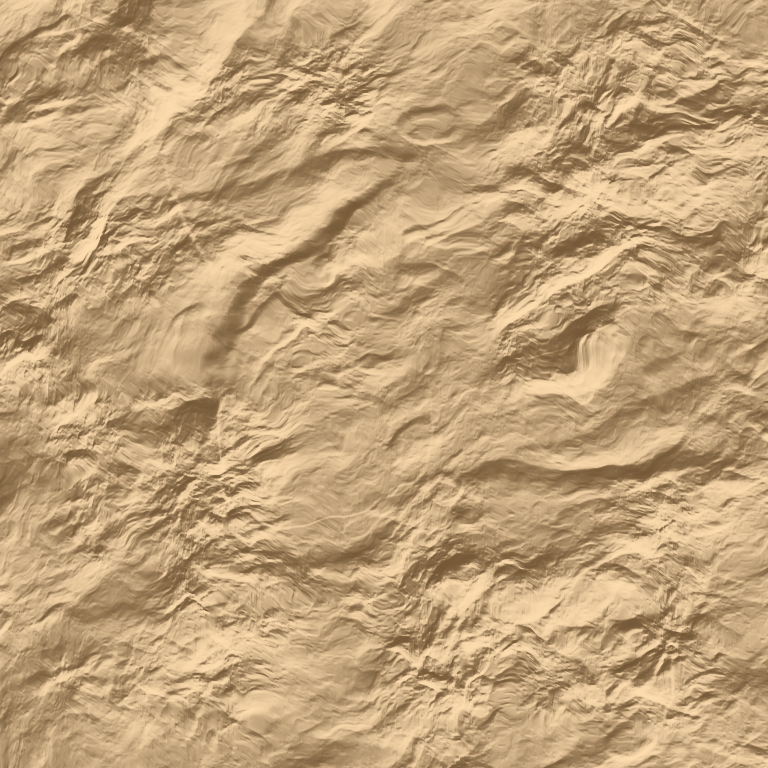
This texture is drawn by a WebGL 1 fragment shader. Its source:

```glsl
precision highp float;
// Weathered sandstone face: broken strata, knobbly lumps, pits and a curved fold.
// A warped height field of creased and cellular noise is lit from the upper left,
// and its slope towards the light picks a tone between shadow and sunlit sand.

uniform vec2 u_resolution;

#define SHADOW vec3(0.45, 0.34, 0.21)
#define SUNLIT vec3(1.0, 0.87, 0.69)
#define LIGHT_DIR vec2(-0.34, 0.94)
#define STRATA_SCALE 9.5
#define FLAT_TILT 0.13
#define STEEP_TILT 0.9
#define GAIN 0.46
#define CREASE 0.5
#define LUMPS 0.15
#define RELIEF 0.072
#define EXPOSURE 0.12
#define SLOPE_STEP 0.0025

float hash(vec2 p) {
  return fract(sin(dot(p, vec2(127.1, 311.7))) * 43758.5453);
}

float noise(vec2 p) {
  vec2 cell = floor(p);
  vec2 f = fract(p);
  vec2 u = f * f * f * (f * (f * 6.0 - 15.0) + 10.0);
  float low = mix(hash(cell), hash(cell + vec2(1.0, 0.0)), u.x);
  float high = mix(hash(cell + vec2(0.0, 1.0)), hash(cell + 1.0), u.x);
  return mix(low, high, u.y);
}

vec2 noise2(vec2 p) {
  return vec2(noise(p), noise(p + 37.3)) - 0.5;
}

vec2 rotate(vec2 p, float angle) {
  float c = cos(angle);
  float s = sin(angle);
  return vec2(c * p.x + s * p.y, c * p.y - s * p.x);
}

// Rounded domes that meet in sharp valleys
float domes(vec2 p) {
  vec2 cell = floor(p);
  float nearest = 4.0;
  for (int j = -1; j <= 1; j++) {
    for (int i = -1; i <= 1; i++) {
      vec2 c = cell + vec2(float(i), float(j));
      vec2 d = c + vec2(hash(c), hash(c + 57.0)) - p;
      nearest = min(nearest, dot(d, d));
    }
  }
  return -nearest;
}

// Creased octaves whose bedding swings about, finer ones less stretched
float strata(vec2 p, float tilt, float roughness) {
  float sum = 0.0;
  float amplitude = 1.0;
  float frequency = STRATA_SCALE;
  for (int i = 0; i < 6; i++) {
    float k = float(i);
    vec2 stretch = vec2(0.48 + 0.06 * k, 1.0);
    vec2 q = rotate(p, tilt + 0.5 * sin(2.4 * k)) * stretch * frequency;
    float n = 2.0 * noise(q + 11.7 * k + 20.0 * tilt) - 1.0;
    float patchy = mix(1.0, roughness, min(k, 1.0));
    sum += amplitude * patchy * (0.4 * n - CREASE * sqrt(n * n + 0.002));
    amplitude *= GAIN;
    frequency *= 2.03;
  }
  return sum;
}

// Long curved fold: gentle on its left flank, abrupt on its right
float fold(vec2 p) {
  float along = (p.y - 0.43) / 0.32;
  float across = p.x - 0.27 - 0.24 * along * along;
  float profile = smoothstep(-0.1, -0.02, across)
                * (1.0 - smoothstep(-0.015, 0.015, across));
  float ends = smoothstep(-0.15, 0.2, along)
             * (1.0 - smoothstep(0.8, 1.1, along));
  return 0.42 * profile * ends;
}

float height(vec2 p) {
  vec2 q = p + 0.05 * noise2(p * 6.0) + 0.02 * noise2(p * 19.0)
         + 0.006 * noise2(p * 55.0);
  float roughness = mix(0.55, 1.4, smoothstep(0.25, 0.75, noise(p * vec2(7.0, 9.0))));
  float steepness = 1.0 - smoothstep(0.15, 0.45, q.x + 0.25 * (0.7 - q.y));
  float rock = mix(strata(q, FLAT_TILT, roughness),
                   strata(q, STEEP_TILT, roughness), steepness);
  vec2 lumpy = rotate(q, 0.45) * vec2(12.0, 20.0);
  rock += LUMPS * roughness * (domes(lumpy) + 0.4 * domes(lumpy * 2.3 + 9.0));
  float pits = smoothstep(0.7, 0.88, noise(rotate(q, 0.6) * vec2(13.0, 19.0) + 70.0));
  return rock + fold(q) - 0.13 * pits;
}

// Sparse thin crests that catch the sun
float crests(vec2 p) {
  vec2 q = p + 0.05 * noise2(p * 8.0) + 0.012 * noise2(p * 30.0);
  float n = abs(2.0 * noise(rotate(q, 0.25) * vec2(4.0, 7.0) + 3.0) - 1.0);
  return (1.0 - smoothstep(0.0, 0.035, n)) * smoothstep(0.5, 0.75, noise(p * 7.0 + 15.0));
}

void main() {
  vec2 p = gl_FragCoord.xy / u_resolution.y;

  // Slope facing the light, squashed softly into a tone
  vec2 offset = 0.5 * SLOPE_STEP * LIGHT_DIR;
  float slope = (height(p - offset) - height(p + offset)) / SLOPE_STEP;
  float lit = slope * RELIEF + EXPOSURE + 0.7 * crests(p);
  lit += 0.35 * (noise(p * vec2(5.0, 8.0) + 4.0) - 0.5);
  float tone = 0.5 + 0.5 * lit / sqrt(1.0 + lit * lit);
  gl_FragColor = vec4(mix(SHADOW, SUNLIT, tone), 1.0);
}
```
